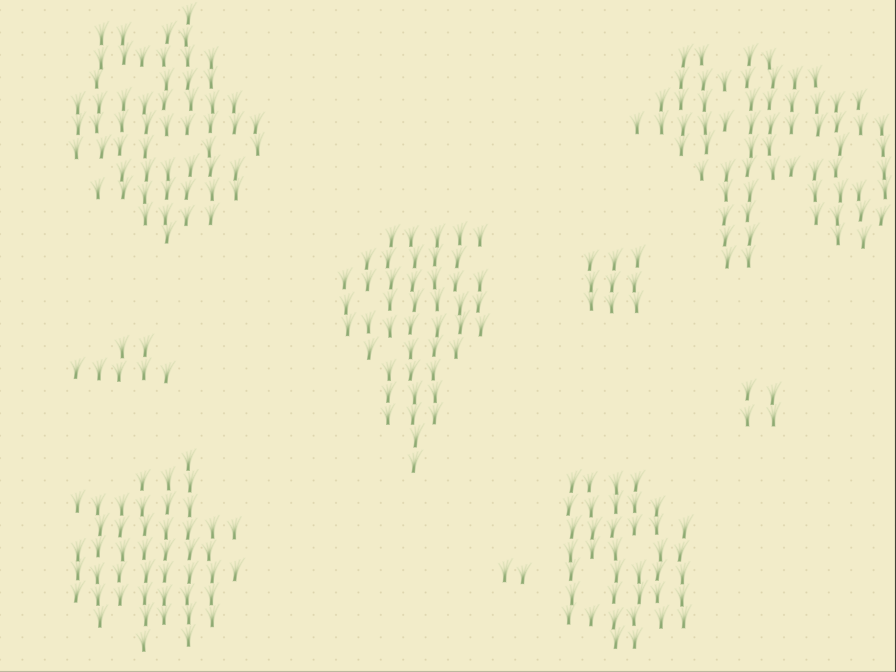
Give the GLSL for this pattern, as a WebGL 2 fragment shader.

```glsl
#version 300 es
precision highp float;
// Draws patches of soft green grass tufts on a pale cream ground with a faint dot grid.

#define ROWS 30.0
#define JITTER 0.24
#define DROPOUT 0.08
#define RAGGED 0.28
#define SOFTNESS 0.075
#define DOT_RADIUS 0.04
#define GROUND vec3(0.948, 0.926, 0.790)
#define DOT_COLOR vec3(0.84, 0.80, 0.64)
#define STEM_COLOR vec3(0.50, 0.63, 0.40)
#define TIP_COLOR vec3(0.70, 0.78, 0.57)
#define EDGE_COLOR vec3(0.25, 0.25, 0.21)

uniform vec2 u_resolution;
out vec4 fragColor;

// Elliptical patches in grid cells: centre xy, radii zw
const vec4 PATCHES[12] = vec4[12](
    vec4(7.3, 24.5, 4.4, 4.6),
    vec4(33.0, 25.2, 4.3, 3.0),
    vec4(32.9, 20.9, 1.3, 3.0),
    vec4(38.0, 22.7, 2.2, 3.6),
    vec4(18.5, 16.8, 3.4, 4.0),
    vec4(18.3, 12.0, 1.6, 3.3),
    vec4(27.5, 17.5, 1.7, 1.7),
    vec4(6.7, 5.3, 3.8, 4.1),
    vec4(27.6, 5.1, 3.4, 4.1),
    vec4(23.4, 4.6, 1.6, 0.6),
    vec4(34.0, 12.0, 0.9, 0.9),
    vec4(5.6, 13.7, 2.5, 0.95));

vec3 hash3(vec2 p) {
    vec3 q = fract(p.xyx * vec3(0.1031, 0.1030, 0.0973));
    q += dot(q, q.yxz + 33.33);
    return fract((q.xxy + q.yzz) * q.zyx);
}

// True where a grid cell carries a tuft
bool isPlanted(vec2 cell) {
    vec3 rnd = hash3(cell + 71.0);
    float nearest = 10.0;
    for (int i = 0; i < 12; i++) {
        vec4 patchArea = PATCHES[i];
        nearest = min(nearest, length((cell + 0.5 - patchArea.xy) / patchArea.zw));
    }
    return rnd.x > DROPOUT && nearest < 1.0 + (rnd.y - 0.5) * RAGGED;
}

// Coverage of one tapering blade that bends sideways from its root
float blade(vec2 p, float bend, float height, float soft) {
    float t = clamp(p.y / height, 0.0, 1.0);
    float halfWidth = mix(0.035, 0.012, t);
    float side = abs(p.x - bend * t * t) - halfWidth;
    float end = max(-p.y, p.y - height);
    float body = 1.0 - smoothstep(-soft, soft, max(side, end));
    return body * mix(0.75, 0.45, t);
}

// Colour in rgb and coverage in a for a leaning fan of four blades
vec4 tuft(vec2 p, vec3 rnd, float soft) {
    float lean = mix(-0.03, 0.16, rnd.z);
    float size = mix(0.94, 1.1, rnd.x);
    float clear = 1.0;
    p.x -= lean * p.y;
    for (int i = 0; i < 4; i++) {
        float k = float(i) / 3.0;
        float bend = mix(-0.3, 0.28, k);
        float height = size * mix(0.72, 0.92, k);
        clear *= 1.0 - blade(p, bend, height, soft);
    }
    vec3 color = mix(STEM_COLOR, TIP_COLOR, smoothstep(0.1, 0.75, p.y));
    return vec4(color, min(1.0 - clear, 0.88));
}

void main() {
    float pixel = ROWS / u_resolution.y;
    vec2 p = gl_FragCoord.xy * pixel;
    float soft = max(SOFTNESS, 0.65 * pixel);

    // Ground with a dot grid
    vec2 toDot = fract(p + vec2(0.5, -0.05)) - 0.5;
    float dotSoft = max(0.04, 0.5 * pixel);
    float dots = 1.0 - smoothstep(DOT_RADIUS - dotSoft, DOT_RADIUS + dotSoft, length(toDot));
    vec3 color = mix(GROUND, DOT_COLOR, 0.75 * dots);

    // Tufts of this cell and its neighbours, upper rows first
    vec2 home = floor(p);
    for (int y = 1; y >= -1; y--) {
        for (int x = -1; x <= 1; x++) {
            vec2 cell = home + vec2(x, y);
            if (!isPlanted(cell)) continue;
            vec3 rnd = hash3(cell);
            vec2 root = cell + vec2(0.42, 0.05) + (rnd.xy - 0.5) * JITTER;
            vec4 grass = tuft(p - root, rnd, soft);
            color = mix(color, grass.rgb, grass.a);
        }
    }

    // Thin dark line at the right, a fainter one at the bottom
    float rightGap = u_resolution.x * pixel - p.x;
    float rightLine = 1.0 - smoothstep(0.03, 0.03 + pixel, rightGap);
    float bottomLine = 1.0 - smoothstep(0.03, 0.03 + pixel, p.y);
    color = mix(color, EDGE_COLOR, max(rightLine, 0.3 * bottomLine));

    fragColor = vec4(color, 1.0);
}
```
